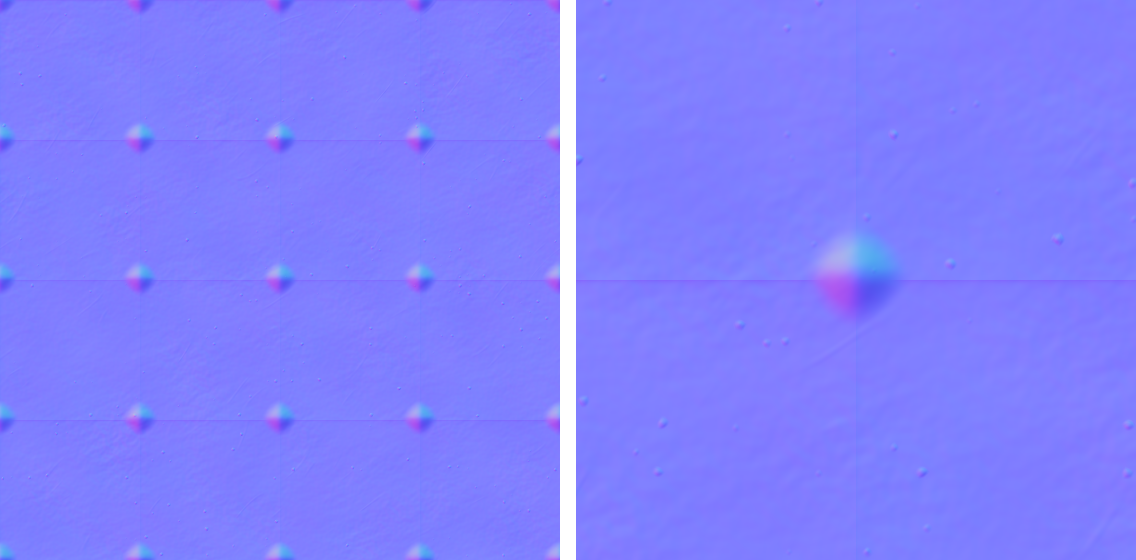
Left: the whole. Right: its middle third, enlarged.
This texture map is drawn by a Shadertoy shader. Its source:

```glsl
#define TILES 4.0
#define STUD_RADIUS 0.118
#define STUD_SLOPE 0.50
#define STUD_LIFT 0.013
#define SEAM_WIDTH 0.007
#define SEAM_SLOPE vec2(0.065, 0.15)
#define GRAIN 0.00022
#define SCRATCH 0.00010
#define PIMPLE_CELLS 64.0
#define PIMPLE_SLOPE 0.12
#define BASE_TILT vec2(0.0, -0.010)
#define WAVINESS 0.045

vec2 hash2(vec2 p) {
    vec3 q = fract(p.xyx * vec3(0.1031, 0.1030, 0.0973));
    q += dot(q, q.yzx + 33.33);
    return fract((q.xx + q.yz) * q.zy);
}

// Gradient at a lattice point, wrapped to the given period
vec2 latticeGradient(vec2 cell, vec2 period, float seed) {
    float angle = 6.2832 * hash2(mod(cell, period) + seed).x;
    return vec2(cos(angle), sin(angle));
}

float gradientNoise(vec2 p, vec2 period, float seed) {
    vec2 i = floor(p), f = fract(p), e = vec2(1.0, 0.0);
    vec2 u = f * f * f * (f * (f * 6.0 - 15.0) + 10.0);
    float a = dot(latticeGradient(i, period, seed), f);
    float b = dot(latticeGradient(i + e.xy, period, seed), f - e.xy);
    float c = dot(latticeGradient(i + e.yx, period, seed), f - e.yx);
    float d = dot(latticeGradient(i + e.xx, period, seed), f - e.xx);
    return mix(mix(a, b, u.x), mix(c, d, u.x), u.y);
}

float wrappedNoise(vec2 p, vec2 frequency, float seed) {
    return gradientNoise(p * frequency, frequency, seed);
}

// Sparse uneven specks, gathered in clusters
float pimpleHeight(vec2 p, float roughness) {
    vec2 g = p * PIMPLE_CELLS;
    vec2 cell = mod(floor(g), PIMPLE_CELLS);
    vec2 rnd = hash2(cell + 17.0);
    vec2 centre = 0.5 + 0.4 * (hash2(cell + 91.0) - 0.5);
    float cluster = wrappedNoise(cell / PIMPLE_CELLS, vec2(9.0), 5.0);
    float present = step(rnd.x, 0.06 + 0.2 * cluster);
    float radius = mix(0.16, 0.3, rnd.y * rnd.y);
    float d = length(fract(g) - centre) / radius * (1.0 + 0.7 * abs(roughness));
    float dome = max(1.0 - d * d, 0.0);
    return present * dome * dome * PIMPLE_SLOPE * mix(0.3, 1.2, rnd.y) * radius / PIMPLE_CELLS;
}

// Fine grain, slanted brush marks, scratches and specks
float wearHeight(vec2 p) {
    // Whole-number shears keep the slanted noise periodic
    vec2 slant = vec2(p.x - p.y, p.x + p.y);
    vec2 shallow = vec2(p.x - 2.0 * p.y, p.x + p.y);
    float patches = 0.5 + 1.5 * abs(wrappedNoise(p, vec2(7.0), 3.0));
    float fine = wrappedNoise(p, vec2(140.0), 23.0);
    float grain = wrappedNoise(p, vec2(72.0), 11.0) + 0.6 * fine
                + 1.0 * wrappedNoise(shallow, vec2(34.0, 14.0), 37.0)
                + 2.2 * wrappedNoise(p, vec2(23.0), 41.0);
    float contour = abs(wrappedNoise(slant, vec2(17.0, 5.0), 53.0));
    float mask = smoothstep(0.1, 0.4, wrappedNoise(p, vec2(15.0), 67.0));
    float scratch = mask * (1.0 - smoothstep(0.0, 0.07, contour));
    return GRAIN * patches * grain + SCRATCH * scratch + pimpleHeight(p, 2.0 * fine);
}

vec2 wearGradient(vec2 p) {
    vec2 e = vec2(0.001, 0.0);
    return vec2(wearHeight(p + e.xy) - wearHeight(p - e.xy),
                wearHeight(p + e.yx) - wearHeight(p - e.yx)) / (2.0 * e.x);
}

// Four-sided pyramid with rounded ridges and a soft foot
vec2 studGradient(vec2 c) {
    vec2 softAbs = sqrt(c * c + 0.0009);
    float d = mix(softAbs.x + softAbs.y, 1.25 * length(c), 0.45);
    float flank = 1.0 - smoothstep(0.6 * STUD_RADIUS, 1.45 * STUD_RADIUS, d);
    return -STUD_SLOPE * flank * c / softAbs;
}

// Sharp step on one side of a joint, with a faint wide falloff
float seam(float d, float pixel) {
    float side = smoothstep(-0.5 * pixel, 0.5 * pixel, d);
    float narrow = exp(-abs(d) / max(SEAM_WIDTH, 0.6 * pixel));
    float wide = exp(-abs(d) / 0.1);
    return side * (narrow + 0.2 * wide) - (1.0 - side) * 0.22 * wide;
}

void mainImage(out vec4 fragColor, in vec2 fragCoord) {
    vec2 p = fragCoord / iResolution.xy;
    float pixel = TILES / iResolution.y;

    // Position relative to the nearest tile corner
    vec2 corner = fract(p * TILES + 0.5) - 0.5;
    vec2 fromStud = corner - vec2(0.0, STUD_LIFT);
    vec2 gradient = wearGradient(p) + studGradient(fromStud);

    // Red leans against x, green leans along y
    vec2 tilt = vec2(gradient.x, -gradient.y) + BASE_TILT;
    tilt += WAVINESS * vec2(wrappedNoise(p, vec2(10.0), 71.0), wrappedNoise(p, vec2(10.0), 83.0));

    // Joints run underneath the studs
    float exposed = smoothstep(0.06, 0.14, length(fromStud));
    tilt -= exposed * SEAM_SLOPE * vec2(seam(corner.x, pixel), seam(-corner.y, pixel));

    vec3 normal = normalize(vec3(tilt, 1.0));
    fragColor = vec4(0.5 + 0.5 * normal, 1.0);
}
```
